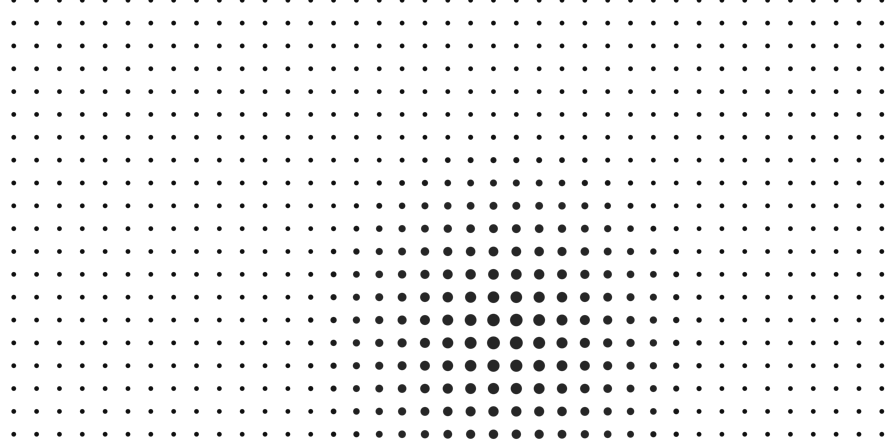
This pattern is drawn by a Shadertoy shader. Its source:

```glsl
// Halftone grid of dark dots on white, swelling around a spot low and right of center.

// Dot radius: small everywhere, growing linearly toward the focus
float swell(vec2 center) {
    vec2 focus = vec2(1.128, 0.245);
    return max(0.0, 1.0 - distance(center, focus) / 0.469);
}

void mainImage(out vec4 fragColor, in vec2 fragCoord) {
    // Canvas heights as units
    vec2 uv = fragCoord / iResolution.y;
    float pixel = 1.0 / iResolution.y;

    // Nearest grid point, with the top row cut by the upper edge
    float spacing = 0.05099;
    vec2 origin = vec2(0.0307, 0.9995);
    vec2 center = origin + spacing * round((uv - origin) / spacing);

    // Smooth-edged disc
    float growth = swell(center);
    float radius = 0.0052 + 0.0097 * growth;
    float edge = distance(uv, center) - radius;
    float dot_mask = 1.0 - smoothstep(-0.75 * pixel, 0.75 * pixel, edge);

    // Large dots are a slightly lighter charcoal
    vec3 ink = vec3(mix(0.06, 0.15, smoothstep(0.0, 0.35, growth)));
    fragColor = vec4(mix(vec3(1.0), ink, dot_mask), 1.0);
}
```
